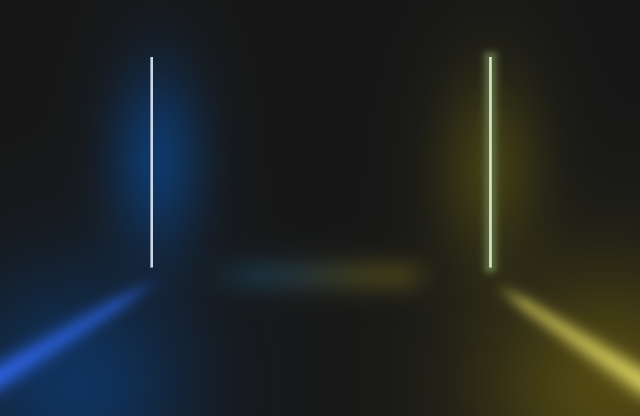
Write a Shadertoy shader that draws this background.

```glsl
// Two upright light tubes, blue and yellow, in a dark room with glowing floor.
// Soft elliptical Gaussians form the halos, tapered line falloffs the floor
// beams, and antialiased boxes the tubes. Lengths are in canvas heights.

const float ASPECT = 1.542;
const vec3 ROOM = vec3(0.090, 0.091, 0.091);
const vec3 BLUE_HALO = vec3(0.055, 0.225, 0.425);
const vec3 BLUE_FLOOR = vec3(0.055, 0.205, 0.385);
const vec3 BLUE_BEAM = vec3(0.155, 0.355, 0.800);
const vec3 BLUE_TUBE = vec3(0.80, 0.85, 0.91);
const vec3 OLIVE_HALO = vec3(0.260, 0.248, 0.075);
const vec3 OLIVE_FLOOR = vec3(0.325, 0.290, 0.070);
const vec3 YELLOW_BEAM = vec3(0.760, 0.730, 0.320);
const vec3 GREEN_RIM = vec3(0.42, 0.50, 0.30);
const vec3 YELLOW_TUBE = vec3(0.86, 0.89, 0.80);
const vec3 STREAK_BLUE = vec3(0.105, 0.195, 0.255);
const vec3 STREAK_OLIVE = vec3(0.250, 0.238, 0.100);

const float BLUE_X = 0.3655;
const float YELLOW_X = 1.1817;
const float TUBE_BOTTOM = 0.357;
const float TUBE_TOP = 0.863;
const float TUBE_HALF_WIDTH = 0.003;
const float RIM_RADIUS = 0.015;
const float STREAK_Y = 0.337;

// Elliptical Gaussian falloff
float glow(vec2 p, vec2 center, vec2 radius) {
    vec2 d = (p - center) / radius;
    return exp(-0.5 * dot(d, d));
}

// Distance to the vertical tube's box
float tubeDistance(vec2 p, float x) {
    float middle = 0.5 * (TUBE_TOP + TUBE_BOTTOM);
    float halfHeight = 0.5 * (TUBE_TOP - TUBE_BOTTOM);
    vec2 d = abs(p - vec2(x, middle)) - vec2(TUBE_HALF_WIDTH, halfHeight);
    return length(max(d, 0.0)) + min(max(d.x, d.y), 0.0);
}

// Soft floor beam, widening and brightening from start to end
float beam(vec2 p, vec2 start, vec2 end, float fadeIn) {
    vec2 axis = end - start;
    vec2 q = p - start;
    float along = dot(q, axis) / dot(axis, axis);
    float across = (q.x * axis.y - q.y * axis.x) / length(axis);
    float t = clamp(along, 0.0, 1.0);
    float d = across / mix(0.014, 0.024, t);
    return exp(-0.5 * d * d) * smoothstep(-0.06, fadeIn, along) * mix(0.45, 1.0, t);
}

void mainImage(out vec4 fragColor, in vec2 fragCoord) {
    vec2 p = fragCoord / iResolution.xy * vec2(ASPECT, 1.0);
    float pixel = 1.0 / iResolution.y;
    vec3 color = ROOM;

    // Wide floor glows
    color = mix(color, BLUE_FLOOR, 0.95 * glow(p, vec2(0.18, 0.07), vec2(0.20, 0.20)));
    color = mix(color, OLIVE_FLOOR, 0.95 * glow(p, vec2(1.47, 0.07), vec2(0.23, 0.21)));

    // Halos behind the tubes
    color = mix(color, BLUE_HALO, 0.95 * glow(p, vec2(0.378, 0.615), vec2(0.083, 0.165)));
    color = mix(color, OLIVE_HALO, 0.92 * glow(p, vec2(1.182, 0.595), vec2(0.092, 0.170)));

    // Horizontal streak at the back of the floor
    float streak = smoothstep(0.46, 0.64, p.x) * (1.0 - smoothstep(0.95, 1.08, p.x));
    streak *= glow(p, vec2(p.x, STREAK_Y), vec2(1.0, 0.033));
    vec3 streakColor = mix(STREAK_BLUE, STREAK_OLIVE, smoothstep(0.60, 0.94, p.x));
    color = mix(color, streakColor, 0.85 * streak);

    // Diagonal floor beams
    color = mix(color, BLUE_BEAM, beam(p, vec2(0.385, 0.331), vec2(0.0, 0.096), 0.30));
    color = mix(color, YELLOW_BEAM, beam(p, vec2(1.200, 0.311), vec2(ASPECT, 0.086), 0.22));

    // Tubes, with a greenish rim around the yellow one
    float blueTube = tubeDistance(p, BLUE_X);
    float yellowTube = tubeDistance(p, YELLOW_X);
    float rim = max(yellowTube, 0.0) / RIM_RADIUS;
    color = mix(color, GREEN_RIM, 0.65 * exp(-rim * rim));
    color = mix(color, BLUE_TUBE, smoothstep(0.5 * pixel, -0.5 * pixel, blueTube));
    color = mix(color, YELLOW_TUBE, smoothstep(0.5 * pixel, -0.5 * pixel, yellowTube));

    fragColor = vec4(color, 1.0);
}
```
